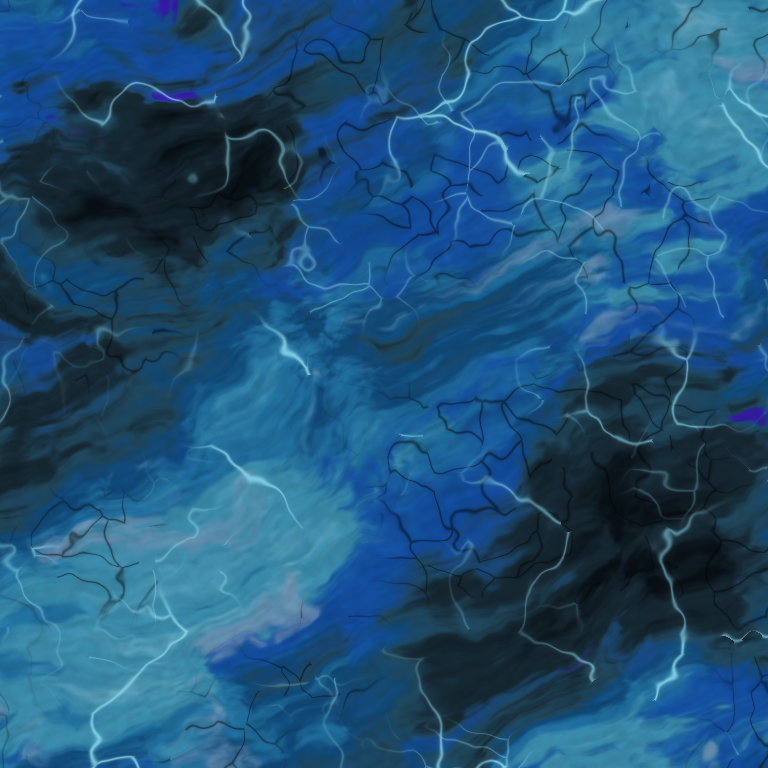
Reproduce this texture procedurally as a three.js fragment shader.

```glsl
varying vec2 vUv;

#define TAU 6.2831853
#define STROKE_ANGLE 0.42
#define BAND_CONTRAST 0.27
#define CLOUD_CONTRAST 0.62
#define STROKE_CONTRAST 0.34
#define BOLT_CELLS 7.0
#define TWIG_CELLS 15.0
#define CRACK_CELLS 19.0
#define BOLT_WIDTH 0.0024

const vec3 ABYSS = vec3(0.03, 0.06, 0.08);
const vec3 INK = vec3(0.08, 0.15, 0.19);
const vec3 SLATE = vec3(0.12, 0.27, 0.35);
const vec3 NAVY = vec3(0.06, 0.28, 0.46);
const vec3 BLUE = vec3(0.12, 0.42, 0.60);
const vec3 TEAL = vec3(0.22, 0.53, 0.65);
const vec3 PALE = vec3(0.40, 0.64, 0.73);
const vec3 AZURE = vec3(0.07, 0.29, 0.62);
const vec3 LAVENDER = vec3(0.46, 0.56, 0.68);
const vec3 VIOLET = vec3(0.22, 0.06, 0.66);
const vec3 SPARK = vec3(0.52, 0.82, 0.90);

float hash(vec2 p) {
  vec3 q = fract(vec3(p.xyx) * 0.1031);
  q += dot(q, q.yzx + 33.33);
  return fract((q.x + q.y) * q.z);
}

vec2 hash2(vec2 p) {
  return vec2(hash(p), hash(p + 71.7));
}

float noise(vec2 p) {
  vec2 i = floor(p), f = fract(p);
  f = f * f * (3.0 - 2.0 * f);
  return mix(mix(hash(i), hash(i + vec2(1, 0)), f.x),
             mix(hash(i + vec2(0, 1)), hash(i + vec2(1, 1)), f.x), f.y);
}

float fbm(vec2 p) {
  float sum = 0.0, amp = 0.5;
  for (int i = 0; i < 5; i++) {
    sum += amp * noise(p);
    p = mat2(1.6, 1.2, -1.2, 1.6) * p + 17.3;
    amp *= 0.5;
  }
  return sum / 0.96875;
}

// Canvas distance to jagged cell borders; only a share of them is kept
float veinDistance(vec2 p, float cells, float keep) {
  vec2 bend = vec2(noise(p * 17.0), noise(p * 17.0 + 40.0)) - 0.5;
  vec2 jag = vec2(noise(p * 52.0), noise(p * 52.0 + 90.0)) - 0.5;
  p = (p + 0.055 * bend + 0.016 * jag) * cells;
  vec2 base = floor(p), nearCell = base, nearOffset = vec2(0.0);
  float best = 9.0, edge = 1.0;
  for (int y = -1; y <= 1; y++)
    for (int x = -1; x <= 1; x++) {
      vec2 cell = base + vec2(x, y);
      vec2 offset = cell + hash2(cell) - p;
      float d = dot(offset, offset);
      if (d < best) { best = d; nearCell = cell; nearOffset = offset; }
    }
  for (int y = -2; y <= 2; y++)
    for (int x = -2; x <= 2; x++) {
      vec2 cell = nearCell + vec2(x, y);
      vec2 offset = cell + hash2(cell) - p, across = offset - nearOffset;
      if (dot(across, across) > 0.0001 && hash(cell + nearCell + 5.0) < keep)
        edge = min(edge, dot(0.5 * (offset + nearOffset), normalize(across)));
    }
  return edge / cells;
}

float glow(float d, float width) {
  return exp(-d * d / (width * width)) + 0.22 * exp(-d / (width * 2.5));
}

vec3 ramp(float v) {
  vec3 c = mix(ABYSS, INK, smoothstep(0.10, 0.27, v));
  c = mix(c, SLATE, smoothstep(0.27, 0.39, v));
  c = mix(c, NAVY, smoothstep(0.37, 0.48, v));
  c = mix(c, BLUE, smoothstep(0.48, 0.61, v));
  c = mix(c, TEAL, smoothstep(0.61, 0.74, v));
  return mix(c, PALE, smoothstep(0.76, 1.0, v));
}

void main() {
  vec2 p = vUv;
  float ca = cos(STROKE_ANGLE), sa = sin(STROKE_ANGLE);
  vec2 q = mat2(ca, -sa, sa, ca) * p;
  vec2 warp = vec2(fbm(p * 4.0 + 3.0), fbm(p * 4.0 + 28.0)) - 0.5;

  // Broad diagonal bands, clouds and brush strokes
  vec2 b = p + 0.22 * warp;
  float band = 0.65 * cos(TAU * (b.x - b.y)) + 0.35 * cos(TAU * (b.x + b.y - 0.6));
  float cloud = fbm(q * vec2(4.0, 8.0) + 2.2 * warp + 11.0) - 0.5;
  float stroke = fbm(q * vec2(9.0, 38.0) + 7.0 * warp) - 0.5;
  float hair = noise(q * vec2(45.0, 170.0) + 22.0 * warp) - 0.5;
  float v = 0.5 + BAND_CONTRAST * band + CLOUD_CONTRAST * cloud
          + STROKE_CONTRAST * stroke + 0.035 * hair;
  vec3 color = ramp(v);

  // Azure, lavender and violet stains
  float mid = smoothstep(0.28, 0.44, v) * (1.0 - smoothstep(0.60, 0.74, v));
  float azure = smoothstep(0.50, 0.68, fbm(q * vec2(5.0, 9.0) + 3.0 * warp + 52.0));
  color = mix(color, AZURE, 0.85 * azure * mid);
  float stain = fbm(q * vec2(6.0, 13.0) + 4.0 * warp + 83.0);
  color = mix(color, LAVENDER, 0.7 * smoothstep(0.64, 0.78, stain) * smoothstep(0.45, 0.62, v));
  color = mix(color, VIOLET, 0.8 * smoothstep(0.24, 0.18, stain) * mid);

  // Dark cracks and fine grain
  float crack = glow(veinDistance(p + 0.03 * warp + 4.0, CRACK_CELLS, 0.6), 0.0016);
  color *= 1.0 - 0.38 * crack * smoothstep(0.35, 0.65, noise(p * 7.0 + 60.0));
  color *= 1.0 + 0.10 * (fbm(p * 95.0) - 0.5) + 0.10 * hair;

  // Forked bolts with fainter twigs
  float boltMask = smoothstep(0.42, 0.75, noise(p * 6.0 + 31.0));
  float twigMask = smoothstep(0.45, 0.80, noise(p * 8.0 + 77.0));
  float bolt = boltMask * glow(veinDistance(p, BOLT_CELLS, 0.55), BOLT_WIDTH);
  float twig = twigMask * glow(veinDistance(p + 9.0, TWIG_CELLS, 0.45), BOLT_WIDTH * 0.75);
  float light = clamp(0.85 * bolt + 0.45 * twig, 0.0, 1.0);
  color = mix(color, SPARK, light * mix(0.55, 0.9, smoothstep(0.2, 0.6, v)));

  gl_FragColor = vec4(clamp(color, 0.0, 1.0), 1.0);
}
```
